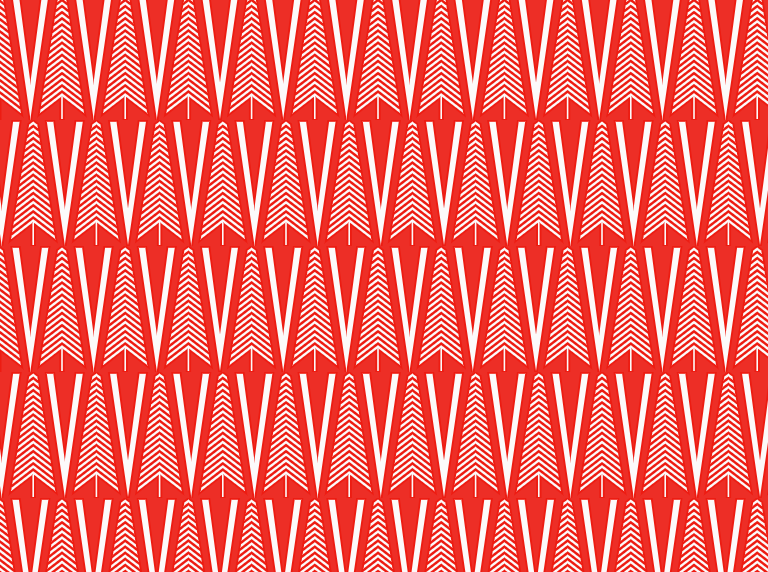
Give the GLSL for this pattern, as a WebGL 2 fragment shader.

```glsl
#version 300 es
precision highp float;
// Rows of white chevron fir trees alternating with tall white V shapes on red.
// Each cell holds one tree; odd rows are shifted sideways. Shapes are distance
// functions, and the red deepens slightly close to the white lines.
uniform vec2 u_resolution;
out vec4 fragColor;

// Tree: 17 stacked chevrons clipped to a tapering outline, plus a thin stem.
float treeDistance(float x, float y) {
    float along = y - 0.77 * x - 1.5;
    float index = clamp(round(along / 6.1), 0.0, 16.0);
    float chevron = (abs(along - 6.1 * index) - 1.5) * 0.79;
    float outline = (x - 4.2 - 0.157 * (y - 4.0)) * 0.988;
    float stem = max(x - 0.8, abs(y - 111.0) - 12.5);
    return min(max(chevron, outline), stem);
}

// V: a long wedge with a shorter wedge cut out, flat at the top.
float veeDistance(float x, float y) {
    float outer = (x - 18.0 * (1.0 - y / 123.5)) * 0.99;
    float inner = (x - 11.5 * (1.0 - y / 87.0)) * 0.99;
    return max(max(outer, -inner), 0.3 - y);
}

void main() {
    // The canvas is 768 by 572 units, measured downward from the top.
    vec2 p = gl_FragCoord.xy / u_resolution * vec2(768.0, 572.0);
    float pixel = 768.0 / u_resolution.x;
    float down = 572.0 - p.y + 5.5;

    // Cell coordinates, mirrored about the tree axis.
    float row = floor(down / 126.0);
    float y = mod(down, 126.0) - 1.0;
    float axis = mix(62.0, 33.2, mod(row, 2.0));
    float x = abs(mod(p.x - axis + 31.6, 63.2) - 31.6);

    float d = min(treeDistance(x, y), veeDistance(31.6 - x, y));

    // Colour: deeper red beside the lines, white inside them.
    vec3 red = mix(vec3(0.93, 0.11, 0.07), vec3(0.93, 0.18, 0.15),
                   smoothstep(1.2, 2.6, d));
    float ink = clamp(0.5 - d / pixel, 0.0, 1.0);
    fragColor = vec4(mix(red, vec3(0.99, 0.98, 0.98), ink), 1.0);
}
```
